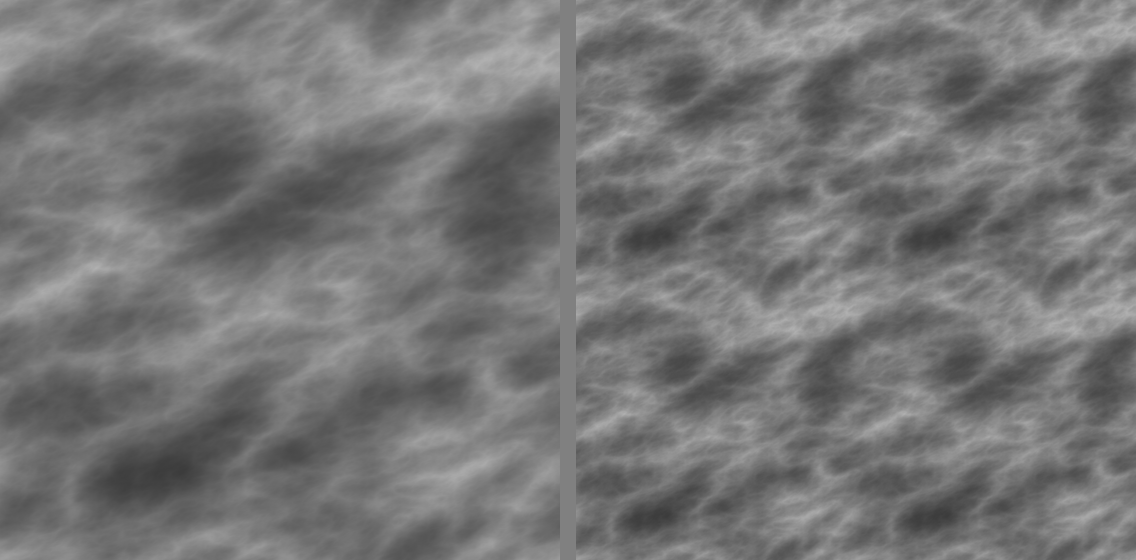
Left: one tile. Right: repeated 2 by 2.
This texture is drawn by a WebGL 1 fragment shader. Its source:

```glsl
precision highp float;
// Soft grey smoke: rounded dark billows parted by pale wispy creases.
// Broad gradient noise plus octaves of folded noise, stretched sideways and
// tilted on a sheared lattice that wraps, so the square tiles.
uniform vec2 u_resolution;

const int OCTAVES = 6;
const float MID_GREY = 0.478;
const float BROAD_STRENGTH = 0.21;
const float CREASE_STRENGTH = 0.37;
const float CREASE_SOFTNESS = 0.05;
const float FOLD_MEAN = 0.2;

// Three random values in 0..1 for a lattice point.
vec3 hash3(vec2 p, float seed) {
  vec3 q = fract(vec3(p.xyx + seed * 7.31) * vec3(0.1031, 0.1030, 0.0973));
  q += dot(q, q.yxz + 33.33);
  return fract((q.xxy + q.yzz) * q.zyx);
}

// Brings a lattice point into the base tile; each step sideways by one
// tile also moves the sheared lattice down by 'shear' cells.
vec2 wrapCell(vec2 cell, vec2 count, float shear) {
  float tile = floor((cell.x + 0.5) / count.x);
  cell += tile * vec2(-count.x, shear);
  cell.y -= count.y * floor((cell.y + 0.5) / count.y);
  return cell;
}

// Random slope and height at one lattice corner, seen from an offset.
float corner(vec2 cell, vec2 offset, vec2 count, float shear, float seed) {
  vec3 h = hash3(wrapCell(cell, count, shear), seed);
  float angle = 6.2831853 * h.x;
  return dot(vec2(cos(angle), sin(angle)), offset) + 0.5 * (h.y - 0.5);
}

// Tiling gradient noise, centred on zero, on a sheared grid of cells.
float noise(vec2 uv, vec2 count, float shear, float seed) {
  vec2 p = uv * count - vec2(0.0, shear * uv.x);
  vec2 cell = floor(p);
  vec2 f = p - cell;
  vec2 w = f * f * f * (f * (f * 6.0 - 15.0) + 10.0);
  vec2 e = vec2(1.0, 0.0);
  float a = corner(cell, f, count, shear, seed);
  float b = corner(cell + e.xy, f - e.xy, count, shear, seed);
  float c = corner(cell + e.yx, f - e.yx, count, shear, seed);
  float d = corner(cell + e.xx, f - e.xx, count, shear, seed);
  return mix(mix(a, b, w.x), mix(c, d, w.x), w.y);
}

// Sum of folded noise: bright along the folds, dark in the billows.
float creases(vec2 uv, vec2 count, float shear) {
  float sum = 0.0;
  float gain = 1.0;
  for (int i = 0; i < OCTAVES; i++) {
    float n = noise(uv, count, shear, float(i) + 3.0);
    sum += gain * (FOLD_MEAN - length(vec2(n, CREASE_SOFTNESS)));
    count *= 2.0;
    shear *= 2.0;
    gain *= 0.5;
  }
  return sum;
}

void main() {
  vec2 uv = gl_FragCoord.xy / u_resolution;
  float broad = noise(uv, vec2(3.0, 4.0), 1.0, 1.0);
  float wisps = creases(uv, vec2(4.0, 7.0), 2.0);
  float tone = BROAD_STRENGTH * broad + CREASE_STRENGTH * wisps;

  // The exponential lifts the highlights and keeps the shadows gentle.
  float grey = MID_GREY * exp(tone / MID_GREY);
  gl_FragColor = vec4(vec3(grey), 1.0);
}
```
